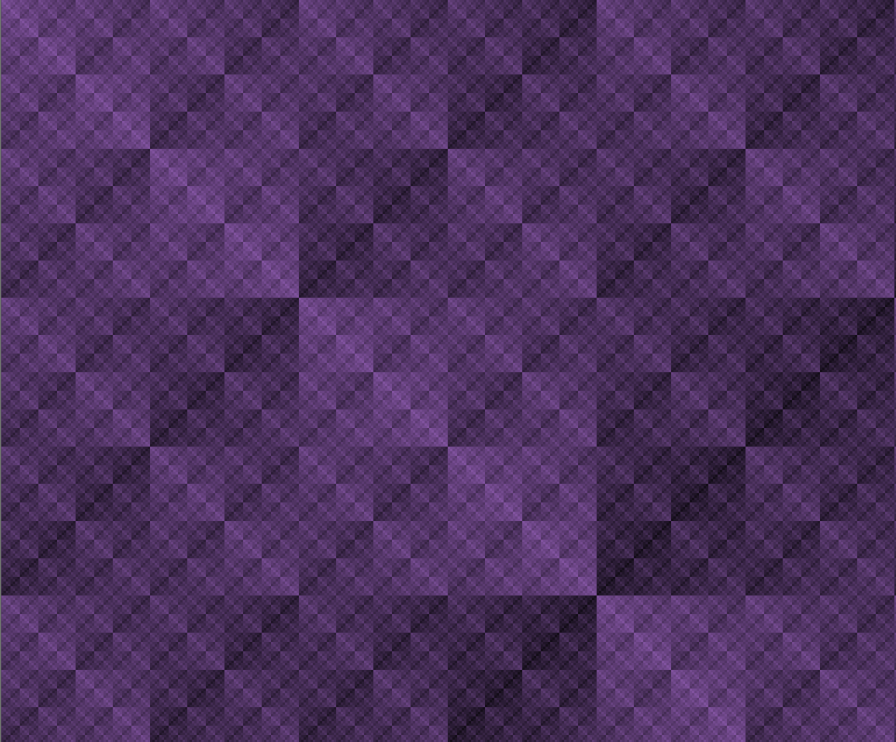
Give the GLSL for this pattern, as a WebGL 2 fragment shader.

```glsl
#version 300 es
precision highp float;
// Nested purple checkerboards: each square splits into four, with the falling
// diagonal lighter and the rising one darker, halving down to a fine weave.
// Each level is a product of two square waves, box-filtered exactly per pixel.

#define TILE 0.16615      // side of one main square; 6 across, 5 down
#define LEFT_MARGIN 0.0013
#define COARSEST 4.0      // largest check, in main squares
#define LEVELS 9          // number of halvings drawn
#define CONTRAST 0.094    // tone step between light and dark checks
#define MID_TONE 0.495

uniform vec2 u_resolution;
out vec4 fragColor;

const vec3 DARK_PURPLE = vec3(0.16, 0.105, 0.20);
const vec3 LIGHT_PURPLE = vec3(0.42, 0.27, 0.52);
const vec3 EDGE_GREY = vec3(0.43, 0.45, 0.43);

// Integral of a +1/-1 square wave of period 2
vec2 triangleWave(vec2 x) {
  return 1.0 - abs(mod(x, 2.0) - 1.0);
}

// Mean of one checkerboard over a pixel: +1 light, -1 dark
float check(vec2 p, float pixelSize) {
  vec2 halfPixel = vec2(0.5 * pixelSize);
  vec2 wave = (triangleWave(p + halfPixel) - triangleWave(p - halfPixel)) / pixelSize;
  return wave.x * wave.y;
}

void main() {
  // Canvas width is one unit; y runs down from the top edge
  float pixel = 1.0 / u_resolution.x;
  vec2 canvas = vec2(gl_FragCoord.x, u_resolution.y - gl_FragCoord.y) * pixel;
  vec2 p = (canvas - vec2(LEFT_MARGIN, 0.0)) / TILE;

  // Add equal light and dark steps at every scale
  float sum = 0.0;
  float side = COARSEST;
  for (int i = 0; i < LEVELS; i++) {
    sum += check(p / side, pixel / (TILE * side));
    side *= 0.5;
  }
  float tone = MID_TONE + CONTRAST * sum;
  vec3 color = DARK_PURPLE + (LIGHT_PURPLE - DARK_PURPLE) * tone;

  // Thin grey margin at the left edge
  float margin = clamp((LEFT_MARGIN - canvas.x) / pixel + 0.5, 0.0, 1.0);
  color = mix(color, EDGE_GREY, margin);
  fragColor = vec4(clamp(color, 0.0, 1.0), 1.0);
}
```
